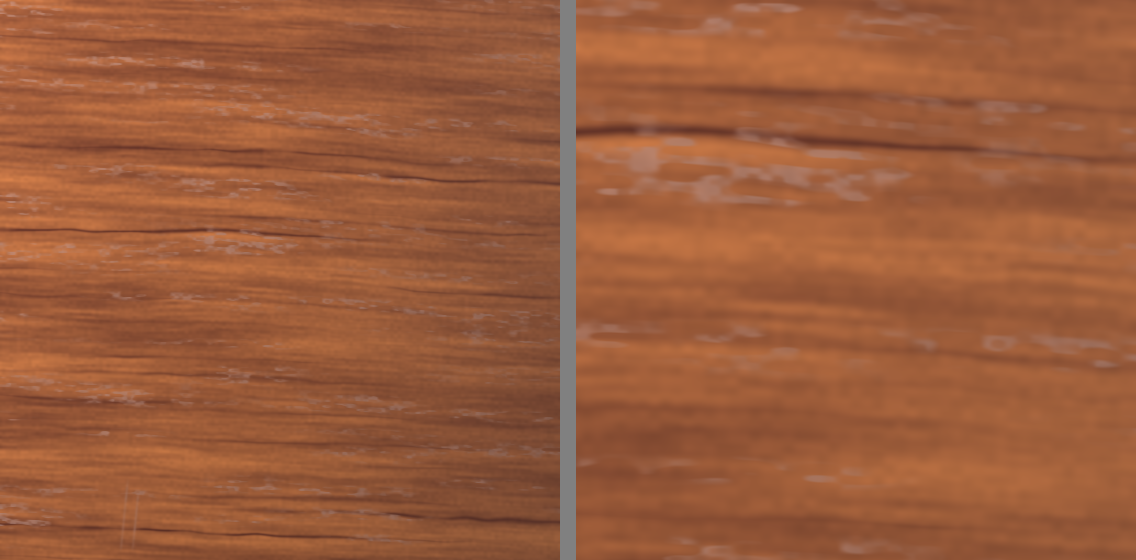
Left: the whole. Right: its middle third, enlarged.
Give the GLSL for this texture, as a Shadertoy shader.

```glsl
// Polished reddish brown wood with nearly level grain, sinking slightly to the right.
// Stretched value noise makes bands and fibres; a loop adds dark veins,
// then come pale pore flecks, two faint scratches and light from the upper left.

const vec3 DARK_WOOD = vec3(0.355, 0.185, 0.145);
const vec3 LIGHT_WOOD = vec3(0.72, 0.43, 0.25);
const vec3 VEIN_COLOR = vec3(0.25, 0.11, 0.11);
const vec3 PORE_COLOR = vec3(0.65, 0.49, 0.44);
const vec3 DULL_SHEEN = vec3(0.47, 0.315, 0.265);
const float GRAIN_SLOPE = 0.042;
const int VEIN_COUNT = 26;

float hash(vec2 p) {
    return fract(sin(dot(p, vec2(127.1, 311.7))) * 43758.5453);
}

float noise(vec2 p) {
    vec2 cell = floor(p);
    vec2 f = fract(p);
    f = f * f * (3.0 - 2.0 * f);
    float low = mix(hash(cell), hash(cell + vec2(1.0, 0.0)), f.x);
    float high = mix(hash(cell + vec2(0.0, 1.0)), hash(cell + vec2(1.0, 1.0)), f.x);
    return mix(low, high, f.y);
}

// Noise centred on zero
float ripple(vec2 p) {
    return noise(p) - 0.5;
}

// Tilt and gently bend the canvas so that y runs across the grain
vec2 grainSpace(vec2 uv) {
    float bend = 0.014 * ripple(uv * vec2(2.2, 4.0) + 3.0);
    bend += 0.006 * ripple(uv * vec2(8.0, 14.0) + 17.0);
    bend += 0.002 * ripple(uv * vec2(30.0, 50.0) + 29.0);
    return vec2(uv.x, uv.y + GRAIN_SLOPE * uv.x + bend);
}

// Lightness of the wood: wide bands, narrow streaks and fine fibres
float woodTone(vec2 g) {
    float tone = 0.63;
    tone += 0.40 * ripple(g * vec2(1.5, 15.0) + 5.0);
    tone += 0.38 * ripple(g * vec2(3.0, 38.0) + 31.0);
    tone += 0.32 * ripple(g * vec2(6.0, 85.0) + 57.0);
    tone += 0.25 * ripple(g * vec2(13.0, 165.0) + 83.0);
    tone += 0.10 * ripple(g * vec2(45.0, 210.0) + 19.0);
    return tone;
}

// One vein: a thin broken core with a soft shadow on one side
float vein(vec2 g, float id) {
    float centerY = (id + hash(vec2(id, 1.0))) / float(VEIN_COUNT) * 1.04;
    float centerX = hash(vec2(id, 2.0));
    float halfLength = mix(0.25, 0.85, hash(vec2(id, 3.0)));
    float lowerBias = mix(1.0, 0.75, centerY);
    float depth = lowerBias * mix(0.25, 1.0, pow(hash(vec2(id, 4.0)), 1.4));

    float d = g.y - centerY - 0.007 * ripple(vec2(g.x * 5.0, id * 7.3));
    d -= 0.0035 * ripple(vec2(g.x * 24.0, id * 2.9));
    float width = mix(0.0014, 0.0052, noise(vec2(g.x * 13.0, id * 3.7)));
    float core = exp(-d * d / (width * width));
    float shadow = exp(-abs(d) / (d > 0.0 ? 0.011 : 0.004));

    float ends = 1.0 - smoothstep(0.35, 1.0, abs(g.x - centerX) / halfLength);
    float broken = smoothstep(0.1, 0.7, noise(vec2(g.x * 18.0, id * 5.1)));
    return depth * ends * (0.68 * core * mix(0.3, 1.0, broken) + 0.28 * shadow);
}

float veins(vec2 g) {
    float clear = 1.0;
    for (int i = 0; i < VEIN_COUNT; i++) {
        clear *= 1.0 - vein(g, float(i));
    }
    return 1.0 - clear;
}

// Short pale dashes and crumbs gathered in thin rows along the grain
float poreFlecks(vec2 g) {
    float rows = smoothstep(0.50, 0.85, noise(g * vec2(4.5, 48.0) + 41.0));
    float dashes = smoothstep(0.45, 0.80, noise(g * vec2(48.0, 200.0) + 9.0));
    float crumbs = smoothstep(0.15, 0.75, noise(g * vec2(130.0, 220.0)));
    return rows * dashes * mix(0.35, 1.0, crumbs);
}

// Faint upright line that fades at both ends
float scratch(vec2 uv, float x, float top) {
    float d = (uv.x - x - 0.1 * (uv.y - 0.08)) / 0.0028;
    float span = smoothstep(0.01, 0.04, uv.y) * (1.0 - smoothstep(top - 0.03, top, uv.y));
    return exp(-d * d) * span * mix(0.3, 1.0, noise(uv * vec2(20.0, 90.0)));
}

void mainImage(out vec4 fragColor, in vec2 fragCoord) {
    vec2 uv = fragCoord / iResolution.xy;
    vec2 g = grainSpace(uv);

    // Wood body, veins and surface marks
    vec3 color = mix(DARK_WOOD, LIGHT_WOOD, clamp(woodTone(g), 0.0, 1.15));
    color = mix(color, VEIN_COLOR, 0.9 * veins(g));
    color = mix(color, PORE_COLOR, 0.7 * poreFlecks(g));
    float scratches = scratch(uv, 0.222, 0.15) + scratch(uv, 0.243, 0.13);
    color = mix(color, PORE_COLOR, 0.45 * scratches);

    // Dull sheen on the right, light from the upper left, slight mottling
    color = mix(color, DULL_SHEEN, 0.28 * smoothstep(0.35, 1.1, uv.x));
    color *= 1.03 - 0.17 * uv.x + 0.17 * uv.y;
    color *= 1.0 + 0.07 * ripple(uv * 150.0);
    fragColor = vec4(color, 1.0);
}
```
